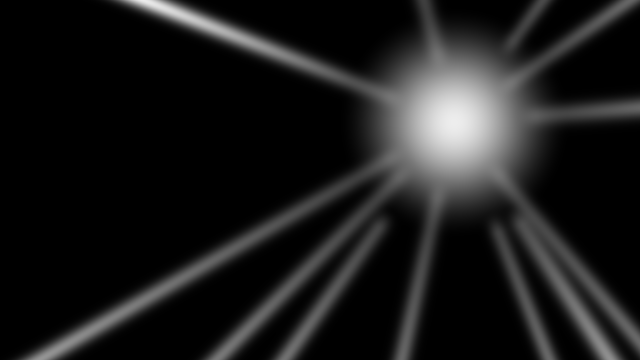
A Shadertoy shader for this background:

```glsl
// Draws a soft white glow on black with blurred light rays that brighten outward.

// Lengths are in units of the canvas height.
const vec2 GLOW_CENTER = vec2(1.262, 0.660);
const float GLOW_RADIUS = 0.324;
const float GLOW_LEVEL = 0.93;
const float RAY_INNER_LEVEL = 0.20;   // brightness at RAY_INNER_RADIUS
const float RAY_INNER_RADIUS = 0.20;
const float RAY_START_BLUR = 0.035;
const float RAY_MAX_LEVEL = 0.97;

// Each ray: angle in degrees, start radius, brightness gain, blur width.
const int RAY_COUNT = 12;
const vec4 RAYS[RAY_COUNT] = vec4[RAY_COUNT](
    vec4( 158.5, 0.17, 1.00, 0.018),
    vec4( 104.0, 0.17, 0.30, 0.019),
    vec4(  54.0, 0.25, 0.40, 0.016),
    vec4(  34.8, 0.17, 0.50, 0.017),
    vec4(   4.5, 0.20, 0.60, 0.020),
    vec4( -49.8, 0.17, 0.35, 0.018),
    vec4( -56.7, 0.31, 0.62, 0.020),
    vec4( -68.2, 0.30, 0.40, 0.017),
    vec4(-102.5, 0.19, 0.42, 0.018),
    vec4(-125.6, 0.33, 0.40, 0.018),
    vec4(-135.0, 0.19, 0.37, 0.018),
    vec4(-150.2, 0.18, 0.34, 0.018));

float screenBlend(float a, float b) {
    return 1.0 - (1.0 - a) * (1.0 - b);
}

float glow(vec2 p) {
    return GLOW_LEVEL * (1.0 - smoothstep(0.0, GLOW_RADIUS, length(p)));
}

float ray(vec2 p, vec4 shape) {
    float angle = radians(shape.x);
    vec2 direction = vec2(cos(angle), sin(angle));
    float along = dot(p, direction);
    float across = (p.x * direction.y - p.y * direction.x) / shape.w;
    float start = smoothstep(-RAY_START_BLUR, RAY_START_BLUR, along - shape.y);
    float level = RAY_INNER_LEVEL + shape.z * max(along - RAY_INNER_RADIUS, 0.0);
    return min(level, RAY_MAX_LEVEL) * start * exp(-0.5 * across * across);
}

void mainImage(out vec4 fragColor, in vec2 fragCoord) {
    vec2 p = fragCoord / iResolution.y - GLOW_CENTER;

    // Blend the rays over the central glow
    float light = glow(p);
    for (int i = 0; i < RAY_COUNT; i++) {
        light = screenBlend(light, ray(p, RAYS[i]));
    }
    fragColor = vec4(vec3(light), 1.0);
}
```
